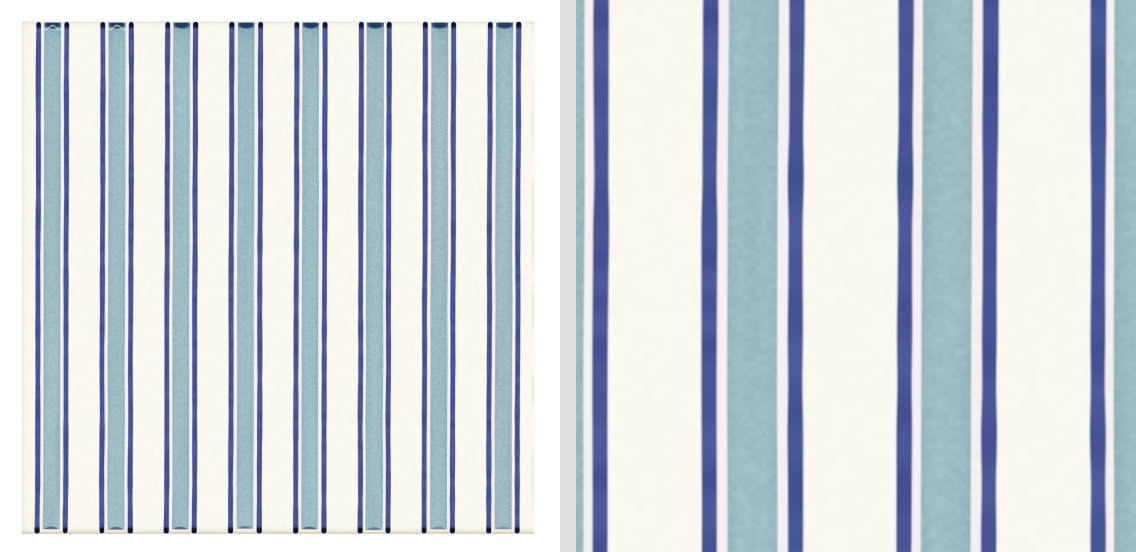
Left, the full canvas; right, a detail of the centre.
Reproduce this pattern procedurally as a Shadertoy shader.

```glsl
// Glazed square tile with eight vertical blue bands, each between two navy lines.

const vec2 TILE_ORIGIN = vec2(0.0397, 0.033);  // in canvas heights
const float TILE_SIDE = 0.928;
const float STRIPES = 8.0;
const float FIRST_CENTRE = 0.0587;             // from here on, in tile sides
const float PITCH = 0.126;
const float LINE_OFFSET = 0.0276;
const float LINE_HALF = 0.0047;
const float BAND_HALF = 0.0166;

const vec3 PAPER = vec3(0.997, 0.998, 0.995);
const vec3 CREAM = vec3(0.982, 0.974, 0.938);
const vec3 GLAZE = vec3(0.615, 0.74, 0.772);
const vec3 GAP = vec3(0.955, 0.93, 0.925);
const vec3 NAVY = vec3(0.275, 0.335, 0.585);
const vec3 INK = vec3(0.055, 0.075, 0.2);
const vec3 POOL = vec3(0.13, 0.24, 0.37);

float hash(vec2 p) {
    vec3 q = fract(vec3(p.xyx) * 0.1031);
    q += dot(q, q.yzx + 33.33);
    return fract((q.x + q.y) * q.z);
}

float noise(vec2 p) {
    vec2 cell = floor(p), f = fract(p);
    f = f * f * (3.0 - 2.0 * f);
    return mix(mix(hash(cell), hash(cell + vec2(1, 0)), f.x),
               mix(hash(cell + vec2(0, 1)), hash(cell + vec2(1, 1)), f.x), f.y);
}

float boxDistance(vec2 p, vec2 halfSize) {
    vec2 d = abs(p) - halfSize;
    return length(max(d, 0.0)) + min(max(d.x, d.y), 0.0);
}

// Coverage of a shape whose signed distance is d
float fill(float d, float blur) {
    return 1.0 - smoothstep(-blur, blur, d);
}

float ellipse(vec2 p, vec2 radius) {
    return 1.0 - smoothstep(0.55, 1.15, length(p / radius));
}

vec3 tileGround(vec2 uv) {
    vec3 col = CREAM + 0.010 * (noise(uv * 160.0) - 0.5);
    float left = exp(-uv.x * 180.0);
    float top = exp(-(1.0 - uv.y) * 260.0);
    float bottom = exp(-uv.y * 260.0);
    col -= vec3(0.05, 0.06, 0.08) * left;
    col -= vec3(0.09, 0.10, 0.12) * top;
    col -= vec3(0.22, 0.24, 0.28) * bottom;
    // Bare patches on the right rim
    float rim = smoothstep(0.991, 1.0, uv.x);
    return col - vec3(0.03, 0.06, 0.14) * rim * smoothstep(0.5, 0.8, noise(vec2(3.0, uv.y * 14.0)));
}

// Blue band with grain, pooled glaze at its ends, and pale crescents on the first two
vec3 paintBand(vec3 col, vec2 p, float id, float blur) {
    float halfWidth = BAND_HALF + 0.0008 * (hash(vec2(id, 5.0)) - 0.5);
    float foot = 0.007 + 0.003 * hash(vec2(id, 9.0));
    vec2 centre = vec2(0.0, 0.5 * (foot + 0.998));
    float d = boxDistance(p - centre, vec2(halfWidth, 0.5 * (0.998 - foot)));

    vec3 glaze = GLAZE + 0.035 * (noise(p * 260.0 + id * 31.0) - 0.5);
    glaze += 0.03 * (noise(vec2(p.x * 90.0 + id * 7.0, p.y * 6.0)) - 0.5);
    glaze -= 0.025 * smoothstep(0.35, 1.0, abs(p.x) / halfWidth);
    glaze -= vec3(0.12, 0.10, 0.06) * exp(-(1.0 - p.y) * 45.0);
    glaze = mix(glaze, POOL, ellipse(p - vec2(0.0, 0.994), vec2(0.0185, 0.0085)));
    float footPool = hash(vec2(id, 2.0)) * 0.45 + 0.2;
    glaze = mix(glaze, POOL, footPool * ellipse(p - vec2(0.0, foot), vec2(0.015, 0.006)));

    float crescent = 0.988 + 0.004 * cos(p.x * 210.0);
    float pale = (1.0 - step(1.5, id)) * fill(abs(p.y - crescent) - 0.0015, 0.0018);
    glaze = mix(glaze, vec3(0.86, 0.91, 0.92), 0.75 * pale);
    return mix(col, glaze, fill(d, blur));
}

// Navy line with a soft violet fringe and dark rounded ends
vec3 paintLine(vec3 col, vec2 p, float seed, float blur) {
    float width = LINE_HALF + 0.0007 * (noise(vec2(seed * 13.0, p.y * 30.0)) - 0.5);
    float d = boxDistance(p - vec2(0.0, 0.5), vec2(0.0, 0.4945)) - width;
    vec3 ink = NAVY + 0.05 * (noise(vec2(seed * 17.0, p.y * 70.0)) - 0.5);
    float endDistance = min(p.y, 1.0 - p.y);
    ink = mix(ink, INK, 1.0 - smoothstep(0.008, 0.016, endDistance));
    col = mix(col, vec3(0.82, 0.77, 0.84), 0.5 * fill(d - 0.0009, blur));
    return mix(col, ink, fill(d, blur));
}

vec3 paintStripe(vec3 col, vec2 uv, float blur) {
    float id = clamp(round((uv.x - FIRST_CENTRE) / PITCH), 0.0, STRIPES - 1.0);
    float lean = 0.0025 * (uv.y - 0.5);
    float wobble = 0.001 * (noise(vec2(id * 9.0, uv.y * 9.0)) - 0.5);
    vec2 p = vec2(uv.x - FIRST_CENTRE - id * PITCH - lean - wobble, uv.y);

    float gap = boxDistance(p - vec2(0.0, 0.5), vec2(LINE_OFFSET, 0.492));
    col = mix(col, GAP, 0.75 * fill(gap, blur));
    col = paintBand(col, p, id, blur);
    float side = p.x < 0.0 ? -1.0 : 1.0;
    float seed = id * 2.0 + side;
    float shift = 0.0012 * (hash(vec2(seed + 4.0, 1.0)) - 0.5);
    return paintLine(col, p - vec2(side * LINE_OFFSET + shift, 0.0), seed, blur);
}

void mainImage(out vec4 fragColor, in vec2 fragCoord) {
    vec2 uv = (fragCoord / iResolution.y - TILE_ORIGIN) / TILE_SIDE;
    float pixel = 1.0 / (iResolution.y * TILE_SIDE);
    float blur = max(0.0011, 0.75 * pixel);
    vec3 tile = paintStripe(tileGround(uv), uv, blur);
    float edge = boxDistance(uv - 0.5, vec2(0.498)) - 0.002;
    fragColor = vec4(mix(PAPER, tile, fill(edge, 0.75 * pixel)), 1.0);
}
```
